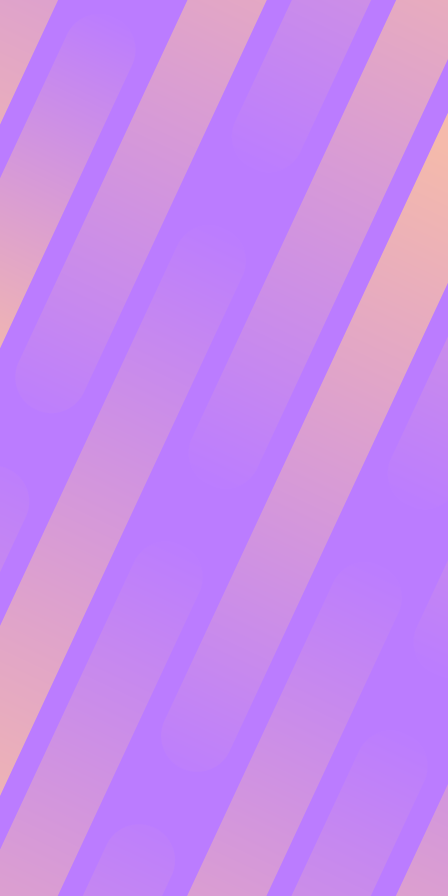
A WebGL 1 fragment shader for this background:

```glsl
precision highp float;
// Slanted round-ended ribbons that fade from violet to peach along their length.

uniform vec2 u_resolution;

const float TAU = 6.2831853;
const vec3 VIOLET = vec3(0.735, 0.488, 1.0);
const vec3 PEACH = vec3(0.96, 0.73, 0.67);

// Lengths are in canvas widths.
const float TILT = 0.4363;        // lean from the vertical, in radians
const float PITCH = 0.2111;       // spacing of ribbon centres
const float FIRST_CENTRE = 0.0373;
const float HALF_WIDTH = 0.0802;
const float HALF_GAP = 0.073;     // half the break between two ribbons of a lane
const float LANE_PERIOD = 3.6;    // distance between breaks in a lane
const float LONG_FADE = 1.56;
const float SHORT_FADE = 0.86;
const float CAP_TINT = 0.035;     // tint at the visibly rounded ends

// Layered sines scatter the breaks from lane to lane.
float breakPosition(float lane) {
    float a = lane * TAU / 9.0;
    return 0.491 - 0.734 * cos(a - 0.39)
                 - 0.322 * cos(2.0 * a + 0.092)
                 - 0.587 * cos(3.0 * a - 0.372);
}

// 1.0 on every n-th lane, starting from the given one.
float everyNth(float lane, float n, float start) {
    return 1.0 - step(0.5, mod(lane - start + 0.25, n));
}

void main() {
    float pixel = 1.0 / u_resolution.x;
    vec2 p = vec2(gl_FragCoord.x, u_resolution.y - gl_FragCoord.y) * pixel;

    // Axes across and down the ribbons.
    float c = cos(TILT);
    float s = sin(TILT);
    float across = dot(p, vec2(c, s)) - FIRST_CENTRE;
    float along = dot(p, vec2(-s, c));

    float lane = floor(across / PITCH + 0.5);
    across -= lane * PITCH;

    // Distance into the ribbon from the nearest break.
    float halfPeriod = 0.5 * LANE_PERIOD;
    float offset = along - breakPosition(lane);
    float fromBreak = abs(mod(offset + halfPeriod, LANE_PERIOD) - halfPeriod);
    float depth = fromBreak - HALF_GAP;

    // Ribbon with a semicircular end.
    float edge = length(vec2(across, max(HALF_WIDTH - depth, 0.0))) - HALF_WIDTH;
    float mask = 1.0 - smoothstep(-0.6 * pixel, 0.6 * pixel, edge);

    // Warm tint grows away from the break.
    float fade = mix(LONG_FADE, SHORT_FADE, everyNth(lane, 8.0, 1.0));
    float tint = depth / fade + CAP_TINT * everyNth(lane, 3.0, 2.0);

    vec3 color = mix(VIOLET, PEACH, mask * clamp(tint, 0.0, 1.0));
    gl_FragColor = vec4(color, 1.0);
}
```
